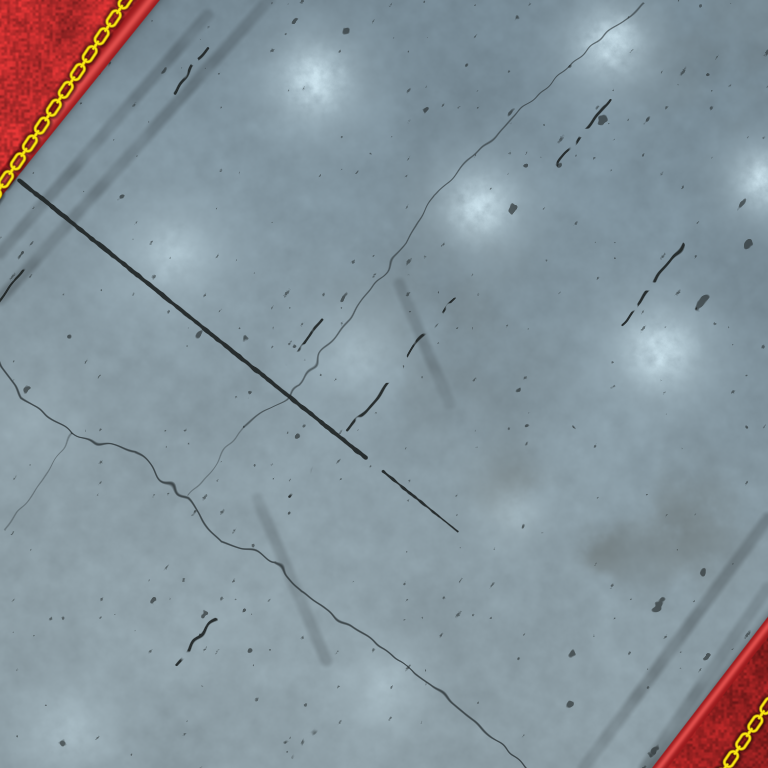
Reproduce this texture procedurally as a WebGL 1 fragment shader.

```glsl
precision highp float;
// Worn blue-grey concrete floor with cracks, light pools, red corner mats and yellow chains.
uniform vec2 u_resolution;

float hash(vec2 p) { return fract(sin(dot(p, vec2(127.1, 311.7))) * 43758.5); }

float noise(vec2 p) {
  vec2 i = floor(p), f = fract(p);
  f = f * f * (3. - 2. * f);
  return mix(mix(hash(i), hash(i + vec2(1, 0)), f.x),
             mix(hash(i + vec2(0, 1)), hash(i + 1.), f.x), f.y);
}

float fbm(vec2 p) {
  float sum = 0., amp = .5;
  for (int i = 0; i < 5; i++) {
    sum += amp * noise(p);
    p = mat2(1.6, 1.2, -1.2, 1.6) * p + 7.3;
    amp *= .5;
  }
  return sum;
}

float segment(vec2 p, vec2 a, vec2 b) {
  vec2 d = b - a;
  return length(p - a - d * clamp(dot(p - a, d) / dot(d, d), 0., 1.));
}

// Polyline through four points, two per vector.
float path(vec2 p, vec4 a, vec4 b) {
  return min(segment(p, a.xy, a.zw), min(segment(p, a.zw, b.xy), segment(p, b.xy, b.zw)));
}

float ink(float dist, float width, float aa) { return 1. - smoothstep(width - aa, width + aa, dist); }

float band(vec2 p, vec2 a, vec2 b) { return 1. - smoothstep(.003, .012, segment(p, a, b)); }

// Scratch along the wear direction.
float scratch(vec2 p, float x, float y, float reach, float aa) {
  vec2 d = reach * vec2(.62, .78), c = vec2(x, y);
  return ink(segment(p, c - d, c + d), .0015, aa);
}

float pool(vec2 p, float x, float y, float radius) {
  vec2 d = (p - vec2(x, y)) / radius;
  return exp(-dot(d, d));
}

// Small chips, one per grid cell.
float chips(vec2 p, float cells, float density, float aa) {
  vec2 g = p * cells, id = floor(g);
  vec2 d = fract(g) - .3 - .4 * vec2(hash(id), hash(id + 31.));
  d = vec2(dot(d, vec2(.6, .8)) * mix(.3, 1., hash(id + 9.)), dot(d, vec2(-.8, .6)));
  float size = mix(.02, .09, pow(hash(id + 17.), 3.));
  float dist = length(d) + .07 * (noise(g * 12.) - .5);
  return ink(dist, size, aa * cells) * step(hash(id + 53.), density);
}

// Signed distance to a line, positive on its left.
float side(vec2 p, vec2 a, vec2 b) {
  vec2 d = normalize(b - a);
  return dot(p - a, vec2(-d.y, d.x));
}

vec3 paintMat(vec3 base, vec3 felt, vec2 p, float edge, float rail, float aa) {
  float t = edge / rail, shine = (t - .45) * 4.;
  felt *= .55 + .55 * fbm(p * 22.) + .4 * noise(p * 270.);
  vec3 gloss = mix(vec3(.6, .1, .11), vec3(.87, .3, .29), exp(-shine * shine));
  base *= 1. - .25 * exp(-abs(edge) * 180.);
  return mix(base, mix(gloss, felt, smoothstep(.92, 1.08, t)), smoothstep(-aa, aa, edge));
}

// Flat rings joined by links seen on edge.
vec3 paintChain(vec3 color, vec2 p, vec2 a, vec2 b, float aa) {
  float x = abs(fract(dot(p - a, normalize(b - a)) / .028) - .5) * .028, y = side(p, a, b);
  float ring = abs(length(vec2(max(x - .005, 0.), y)) - .0058) - .0022;
  float joint = length(vec2(max(.009 - x, 0.), y)) - .0024;
  float d = min(ring, joint);
  color *= 1. - .45 * ink(d, .003, .003);
  vec3 yellow = mix(vec3(.98, .91, .08), vec3(.72, .6, .02), smoothstep(-.002, 0., d));
  return mix(color, yellow, ink(d, 0., aa));
}

void main() {
  vec2 p = gl_FragCoord.xy / u_resolution;
  float aa = .8 / u_resolution.x, grain = fbm(p * 85.);
  // Mottled concrete and stains
  vec3 color = mix(vec3(.55, .615, .645), vec3(.46, .535, .58), smoothstep(.2, 1.25, p.y + .35 * p.x));
  color *= .86 + .17 * fbm(p * 5.) + .1 * fbm(p * 42.) + .05 * grain;
  float stain = pool(p, .67, .36, .05) + pool(p, .89, .31, .08) + pool(p, .78, .28, .04)
    + .4 * pool(p, .58, .58, .15) + .4 * pool(p, .95, .93, .13);
  color = mix(color, vec3(.36, .38, .37), .4 * stain * smoothstep(.25, .7, fbm(p * 18.)));
  // Reflected light pools
  float glow = pool(p, .41, .895, .075) + pool(p, .795, .943, .07) + pool(p, .625, .73, .07)
    + pool(p, .86, .543, .075) + pool(p, .995, .765, .06) + .8 * pool(p, .225, .67, .07)
    + .7 * (pool(p, .466, .54, .07) + pool(p, .67, .33, .05) + pool(p, .5, .105, .06)
    + pool(p, .09, .045, .075) + .6 * pool(p, .05, .455, .075));
  float light = .36 * glow + pow(glow, 4.) * (.1 + .65 * grain);
  color = mix(color, vec3(.82, .91, .95), min(light, .92));
  // Soft tyre marks
  float tyre = band(p, vec2(0, .61), vec2(.35, 1)) + band(p, vec2(0, .67), vec2(.27, .98))
    + band(p, vec2(.76, 0), vec2(1, .325)) + band(p, vec2(.84, 0), vec2(1, .235))
    + .7 * band(p, vec2(.335, .35), vec2(.425, .14)) + .7 * band(p, vec2(.52, .63), vec2(.585, .475));
  color *= 1. - .15 * tyre * (.5 + noise(p * 40.));
  // Cracks
  vec2 w = p + .009 * (vec2(noise(p * 48.), noise(p * 48. + 19.)) - .5);
  float lower = min(path(w, vec4(0, .525, .03, .485), vec4(.094, .436, .176, .41)),
    min(path(w, vec4(.176, .41, .245, .349), vec4(.285, .298, .358, .271)),
        path(w, vec4(.358, .271, .39, .232), vec4(.54, .125, .69, 0))));
  float upper = min(path(w, vec4(.84, 1, .67, .85), vec4(.566, .746, .53, .685)),
    path(w, vec4(.53, .685, .45, .583), vec4(.39, .499, .32, .444)));
  float branch = min(segment(w, vec2(.32, .444), vec2(.245, .353)), segment(w, vec2(.094, .436), vec2(.01, .31)));
  float crack = .8 * ink(lower, .0011, aa) + .65 * ink(upper, .0009, aa) + .4 * ink(branch, .0008, aa);
  color = mix(color, vec3(.17, .2, .21), min(crack, .9));
  // Broken scratches, long dark joint and chips
  float marks = scratch(w, .396, .555, .036, aa) + scratch(w, .49, .482, .055, aa)
    + scratch(w, .561, .573, .05, aa) + scratch(w, .398, .378, .028, aa) + scratch(w, .246, .907, .034, aa)
    + scratch(w, .02, .632, .034, aa) + scratch(w, .76, .83, .055, aa) + scratch(w, .849, .628, .066, aa)
    + scratch(w, .257, .163, .04, aa) + scratch(w, .403, .04, .033, aa);
  marks *= smoothstep(.3, .5, noise(p * 75.));
  float rough = .0014 * (noise(p * 160.) - .5);
  marks += ink(segment(p, vec2(.025, .765), vec2(.476, .404)) + rough, .0026, aa)
    + ink(segment(p, vec2(.499, .386), vec2(.596, .308)) + rough, .0015, aa)
    + .6 * chips(p, 17., .2, aa) + .5 * chips(p + .37, 45., .16, aa);
  color = mix(color, vec3(.12, .14, .14), min(marks, .92));
  // Corner mats and chains
  color = paintMat(color, vec3(.72, .17, .17), p, side(p, vec2(0, .742), vec2(.208, 1)), .022, aa);
  color = paintMat(color, vec3(.56, .12, .12), p, side(p, vec2(1, .197), vec2(.849, 0)), .016, aa);
  color = paintChain(color, p, vec2(0, .755), vec2(.164, 1), aa);
  color = paintChain(color, p, vec2(.944, 0), vec2(1, .082), aa);
  gl_FragColor = vec4(color, 1);
}
```
